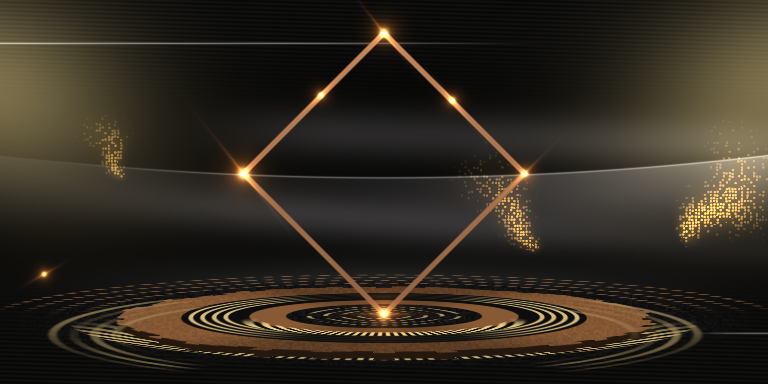
Reproduce this background procedurally as a WebGL 1 fragment shader.

```glsl
precision highp float;
// A glowing copper diamond stands on a round gilded stage in a dark hall.
// The stage is a set of polar rings on a perspective floor; silk bands and
// corner lights lie behind, flares and gold dust are added on top.
uniform vec2 u_resolution;
const float TAU = 6.28319;
const vec2 DIAMOND_CENTER = vec2(1.0, 0.548);
const float DIAMOND_SIZE = 0.366;
const float DIAMOND_LINE = 0.0068;
const vec2 STAGE_CENTER = vec2(1.0, 0.178);
const float STAGE_TILT = 0.122;
const float PERSPECTIVE = 1.5;
const vec2 ARC_CENTER = vec2(0.977, 0.128);
const vec2 ARC_RADII = vec2(0.84, 0.118);
const vec3 NIGHT = vec3(0.026, 0.026, 0.023);
const vec3 OLIVE = vec3(0.46, 0.41, 0.27);
const vec3 SILK = vec3(0.25, 0.24, 0.245);
const vec3 COPPER = vec3(0.72, 0.49, 0.33);
const vec3 BRONZE = vec3(0.44, 0.29, 0.17);
const vec3 GOLD = vec3(0.92, 0.80, 0.52);
const vec3 EMBER = vec3(1.0, 0.52, 0.16);
float px; // one pixel in canvas heights

float hash(vec2 p) {
  vec3 q = fract(p.xyx * 0.1031);
  q += dot(q, q.yzx + 33.33);
  return fract((q.x + q.y) * q.z);
}
float bell(float x, float w) { return exp(-x * x / (w * w)); }
float span(float x, float lo, float hi, float aa) {
  return smoothstep(lo - aa, lo + aa, x) * (1.0 - smoothstep(hi - aa, hi + aa, x));
}
float ticks(float angle, float count) {
  return 1.0 - smoothstep(0.13, 0.39, abs(fract(angle * count / TAU) - 0.5));
}
// Floor point under p: radius, angle, edge softness
vec3 floorPolar(vec2 p) {
  vec2 d = p - STAGE_CENTER;
  vec2 g = vec2(d.x, d.y / STAGE_TILT) / (1.0 - PERSPECTIVE * d.y);
  float r = length(g) + 0.0001;
  return vec3(r, atan(g.y, g.x), px * mix(0.8, 5.0, abs(g.y) / r));
}
float gear(vec3 f) {
  float tooth = hash(vec2(floor(f.y * 90.0 / TAU), 7.0));
  return span(f.x, 0.525, 0.665 + 0.045 * tooth, f.z);
}
vec3 backdrop(vec2 p) {
  // Mirrored corner lights
  vec2 l = vec2(1.04 - abs(p.x - 1.0), p.y - 0.775);
  vec3 col = NIGHT + OLIVE * exp(-6.0 * dot(l, l) - 8.5 * pow(abs(l.y + 0.35 * l.x), 2.0));
  // Silk folds around a sagging crease
  float below = 0.537 + 0.058 * (p.x - 1.0) * (p.x - 1.0) - p.y;
  float right = smoothstep(0.7, 1.7, p.x), fade = smoothstep(0.0, 0.8, p.x);
  float upper = bell(p.y - 0.68 + 0.03 * p.x, 0.065) * smoothstep(0.4, 0.9, p.x);
  float lower = bell(p.y - 0.5 + 0.075 * p.x, 0.055) * fade * (1.0 - 0.5 * right);
  float sheet = smoothstep(-px, px, below) * (1.0 - smoothstep(0.04, 0.24, below));
  col += SILK * (0.55 * (upper + lower) + sheet * (0.22 + 0.62 * right));
  // Hairlines and fine slanted stripes
  col += 0.28 * bell(below, 0.0025) * fade;
  col += 0.38 * bell(p.y - 0.887, 0.0025) * (1.0 - smoothstep(0.7, 1.5, p.x));
  col += 0.33 * bell(p.y - 0.132, 0.0025) * smoothstep(1.78, 1.9, p.x);
  float stripe = 0.5 + 0.5 * cos(TAU * 90.0 * (p.y + 0.03 * p.x));
  return col + 0.035 * stripe * smoothstep(0.2, 0.45, abs(p.y - 0.5));
}
vec3 stage(vec3 col, vec2 p) {
  vec3 f = floorPolar(p);
  float r = f.x, a = f.y, aa = f.z, side = smoothstep(0.35, 0.8, abs(cos(a)));
  float front = smoothstep(0.1, 0.6, -sin(a)), back = smoothstep(0.0, 0.4, sin(a));
  float grain = hash(floor(p * vec2(150.0, 220.0)));
  col += 0.12 * bell(p.x - 1.0, 0.65) * bell(p.y - 0.25, 0.07);
  col = mix(col, vec3(0.035 + 0.06 * grain), 0.85 - 0.85 * smoothstep(0.75, 1.0, r));
  // Rays in front, toothed ring over its dark wall
  col = mix(col, GOLD * 0.85, span(r, 0.68, 0.81, aa) * ticks(a, 190.0) * front);
  col = mix(col, BRONZE * 0.32, gear(floorPolar(p + vec2(0.0, 0.018))));
  col = mix(col, BRONZE * (0.75 + 0.35 * side + 0.15 * grain), gear(f));
  col = mix(col, vec3(0.05), span(r, 0.355, 0.525, aa));
  col = mix(col, BRONZE * (0.95 + 0.25 * side), span(r, 0.255, 0.35, aa));
  col = mix(col, GOLD, span(r, 0.335, 0.40, aa) * ticks(a, 120.0) * front);
  // Rear dashes, gold grooves, inner dashes, outer arcs on a lower ellipse
  vec2 e = (p - ARC_CENTER) / ARC_RADII;
  float er = length(e), ends = smoothstep(0.55, 0.72, abs(e.x) / er);
  for (int i = 0; i < 4; i++) {
    float k = float(i), rear = 0.78 + 0.08 * k, groove = 0.405 + 0.03 * k;
    float disc = 0.06 + 0.043 * k, arc = 1.0 - 0.065 * k;
    col += BRONZE * span(r, rear, rear + 0.025, aa) * ticks(a + rear, 110.0) * back * 0.75;
    col = mix(col, GOLD, span(r, groove, groove + 0.012, aa) * (0.1 + 0.8 * side));
    col += GOLD * 0.6 * span(r, disc, disc + 0.012, aa) * ticks(a + k, 16.0 + 10.0 * k);
    float lit = 0.45 + 0.25 * sin(atan(e.y, e.x) * 3.0 + 2.0 * k) - 0.06 * k;
    col = mix(col, GOLD * 0.72, span(er, arc - 0.013, arc + 0.013, 0.009) * ends * lit);
  }
  return col;
}
// Hot core with a streak along unit vector u
vec3 flare(vec2 d, vec2 u, float size) {
  float r = length(d), across = abs(d.x * u.y - d.y * u.x);
  float ray = exp(-abs(dot(d, u)) / (2.5 * size) - across / 0.0035);
  return EMBER * (0.9 * exp(-r / size) + 0.65 * ray) + GOLD * bell(r, size * 0.6);
}
// Plume of gold specks widening from its tip
vec3 dust(vec2 p, vec2 tip, vec2 axis, float width) {
  vec2 d = p - tip, q = p * 125.0, c = floor(q);
  float len = length(axis), t = dot(d, axis) / (len * len);
  float s = (d.x * axis.y - d.y * axis.x) / len + 0.14 * width * sin(t * 9.0);
  float body = bell(s, width * (0.2 + max(t, 0.0)));
  body *= smoothstep(-0.03, 0.08, t) * (1.0 - smoothstep(0.25, 1.15, t));
  vec2 jitter = 0.3 + 0.4 * vec2(hash(c + 5.0), hash(c + 11.0));
  float speck = 1.0 - smoothstep(0.2, 0.6, length(q - c - jitter));
  return EMBER * vec3(0.85, 1.15, 1.4) * body * (0.25 + speck * step(1.0 - 0.85 * body, hash(c)));
}
void main() {
  px = 1.0 / u_resolution.y;
  vec2 p = gl_FragCoord.xy * px + vec2(1.0 - 0.5 * u_resolution.x * px, 0.0);
  vec3 col = stage(backdrop(p), p);
  col += 0.55 * dust(p, vec2(0.32, 0.53), vec2(-0.07, 0.18), 0.055);
  col += 0.85 * dust(p, vec2(1.405, 0.345), vec2(-0.18, 0.25), 0.07);
  col += dust(p, vec2(1.775, 0.37), vec2(0.24, 0.23), 0.11);
  // Diamond frame with flares, and one loose spark
  vec2 d = p - DIAMOND_CENTER, tip = vec2(DIAMOND_SIZE, 0.0);
  float edge = abs(abs(d.x) + abs(d.y) - DIAMOND_SIZE) * 0.707;
  float frame = 1.0 - smoothstep(DIAMOND_LINE - px, DIAMOND_LINE + px, edge);
  col = mix(col, COPPER * (0.92 + 0.4 * d.y), frame);
  vec2 rise = vec2(0.707), fall = vec2(-0.62, 0.785);
  col += flare(d - tip.yx, fall, 0.018) + flare(d + tip, fall, 0.023);
  col += flare(d - tip, rise, 0.013) + flare(d + tip.yx, vec2(1.0, 0.0), 0.02);
  col += flare(d - vec2(-0.165, 0.204), rise, 0.011) + flare(d - vec2(0.178, 0.191), fall, 0.012);
  col += flare(p - vec2(0.115, 0.286), vec2(0.87, 0.49), 0.009);
  gl_FragColor = vec4(min(col, 1.0), 1.0);
}
```
